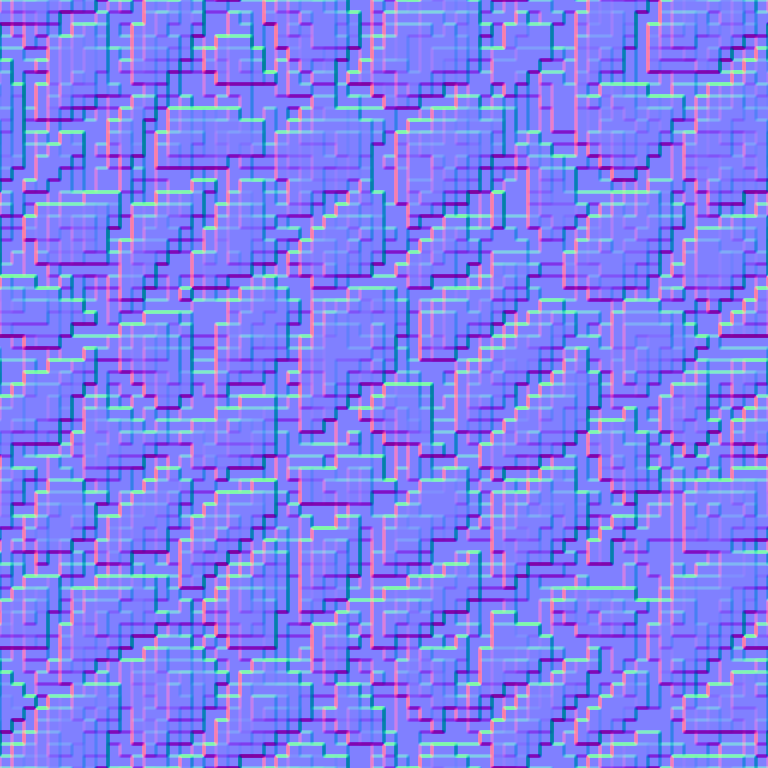
Write a WebGL 2 fragment shader that draws this texture map.

```glsl
#version 300 es
precision highp float;
// Normal map of blocky cobblestones: a cellular pattern gives stepped stones
// with rough joints, sampled on a coarse square grid of flat height cells.
// Narrow ramps between the cells turn every height step into a coloured line.

uniform vec2 u_resolution;
out vec4 fragColor;

const float CELLS = 64.0;      // height cells across the canvas
const float STONES = 8.0;      // average stones across the canvas
const float RAMP = 0.16;       // half width of a ramp, in cells
const float STEEPNESS = 5.0;   // slope of a full height step

float hash(vec2 p, float seed) {
    vec3 q = fract(vec3(p.xyx) * vec3(0.1031, 0.1030, 0.0973) + seed * 0.137);
    q += dot(q, q.yzx + 33.33);
    return fract((q.x + q.y) * q.z);
}

float valueNoise(vec2 p, float seed) {
    vec2 i = floor(p);
    vec2 f = smoothstep(0.0, 1.0, fract(p));
    float low = mix(hash(i, seed), hash(i + vec2(1.0, 0.0), seed), f.x);
    float high = mix(hash(i + vec2(0.0, 1.0), seed), hash(i + 1.0, seed), f.x);
    return mix(low, high, f.y);
}

// Boxy distance, stretched along the rising diagonal
float stoneDistance(vec2 offset) {
    vec2 cube = pow(abs(offset) + 1e-4, vec2(3.0));
    float boxy = pow(cube.x + cube.y, 1.0 / 3.0);
    float diagonal = offset.x * offset.y / (dot(offset, offset) + 1e-4);
    return boxy * (1.0 - 0.45 * diagonal);
}

// x: distance gap to the next stone (0 at the joint), y: random stone value
vec2 stoneField(vec2 p) {
    vec2 home = floor(p);
    float nearest = 9.0;
    float second = 9.0;
    float id = 0.0;
    for (int y = -1; y <= 1; y++) {
        for (int x = -1; x <= 1; x++) {
            vec2 site = home + vec2(x, y);
            vec2 key = mod(site, STONES);
            vec2 center = site + 0.5 + 0.85 * (vec2(hash(key, 1.0), hash(key, 2.0)) - 0.5);
            float d = stoneDistance(p - center) - 0.2 * hash(key, 3.0);
            if (d < nearest) {
                second = nearest;
                nearest = d;
                id = hash(key, 4.0);
            } else {
                second = min(second, d);
            }
        }
    }
    return vec2(second - nearest, id);
}

// Height of one flat cell: stepped stone plus quantised grain
float cellHeight(vec2 cell) {
    cell = mod(cell, CELLS);
    vec2 stone = stoneField((cell + 0.5) * STONES / CELLS);
    float top = step(0.17, stone.x);
    float terrace = floor(3.0 * smoothstep(0.06, 0.6, stone.x)) / 3.0;
    float grain = floor(5.0 * valueNoise(cell * 0.41, 5.0))
                + step(0.72, hash(cell, 6.0));
    float roughness = mix(0.15, 0.05, top);
    return top * (0.5 + 0.3 * stone.y) + 0.22 * terrace + roughness * grain;
}

void main() {
    vec2 p = gl_FragCoord.xy / u_resolution * CELLS;

    // Four cells around the nearest grid corner
    vec2 corner = floor(p + 0.5);
    float lowLeft = cellHeight(corner - 1.0);
    float lowRight = cellHeight(corner - vec2(0.0, 1.0));
    float highLeft = cellHeight(corner - vec2(1.0, 0.0));
    float highRight = cellHeight(corner);

    // Slopes live only in the soft ramps between cells
    vec2 away = p - corner;
    vec2 blend = smoothstep(-RAMP, RAMP, away);
    vec2 line = 1.0 - smoothstep(0.07, 0.19, abs(away));
    float slopeX = mix(lowRight - lowLeft, highRight - highLeft, blend.y);
    float slopeY = mix(highLeft - lowLeft, highRight - lowRight, blend.x);

    // Encode the normal as a colour
    vec2 tilt = STEEPNESS * line * vec2(slopeX, -slopeY);
    vec3 normal = normalize(vec3(tilt, 1.0));
    fragColor = vec4(0.5 + 0.5 * normal, 1.0);
}
```
